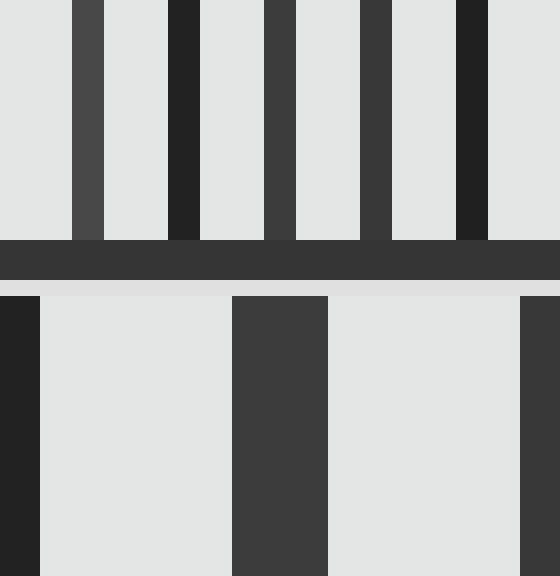
Top: the whole. Bottom: its middle third, enlarged.
Write a Shadertoy shader that draws this pattern.

```glsl
// Five flat vertical bars in varied greys standing on a dark base strip.

const float BAR_COUNT = 5.0;
const float BASE_HEIGHT = 1.0 / 7.0;    // lengths in canvas heights
const float BAR_PITCH = 12.0 / 35.0;
const float BAR_WIDTH = BAR_PITCH / 3.0;

const vec3 PAPER = vec3(0.894, 0.902, 0.898);
const vec3 BASE_GREY = vec3(0.208);
const float BAR_GREYS[5] = float[5](0.283, 0.132, 0.235, 0.220, 0.125);

// Coverage of a shape from its signed distance, smoothed over one pixel
float coverage(float dist, float pixel) {
    return clamp(0.5 - dist / pixel, 0.0, 1.0);
}

// Index of the nearest bar, limited to the centred row
float nearestBar(float x, float pitch, float count) {
    float middle = 0.5 * (count - 1.0);
    return clamp(floor(x / pitch + middle + 0.5), 0.0, count - 1.0);
}

// Signed distance to a vertical bar
float barDistance(float x, float center, float width) {
    return abs(x - center) - 0.5 * width;
}

void mainImage(out vec4 fragColor, in vec2 fragCoord) {
    float pixel = 1.0 / iResolution.y;
    vec2 p = vec2(fragCoord.x - 0.5 * iResolution.x, fragCoord.y) * pixel;

    // Bars, each with its own grey
    float index = nearestBar(p.x, BAR_PITCH, BAR_COUNT);
    float center = (index - 0.5 * (BAR_COUNT - 1.0)) * BAR_PITCH;
    float bar = coverage(barDistance(p.x, center, BAR_WIDTH), pixel);
    vec3 color = mix(PAPER, vec3(BAR_GREYS[int(index)]), bar);

    // Base strip
    color = mix(color, BASE_GREY, coverage(p.y - BASE_HEIGHT, pixel));

    fragColor = vec4(color, 1.0);
}
```
